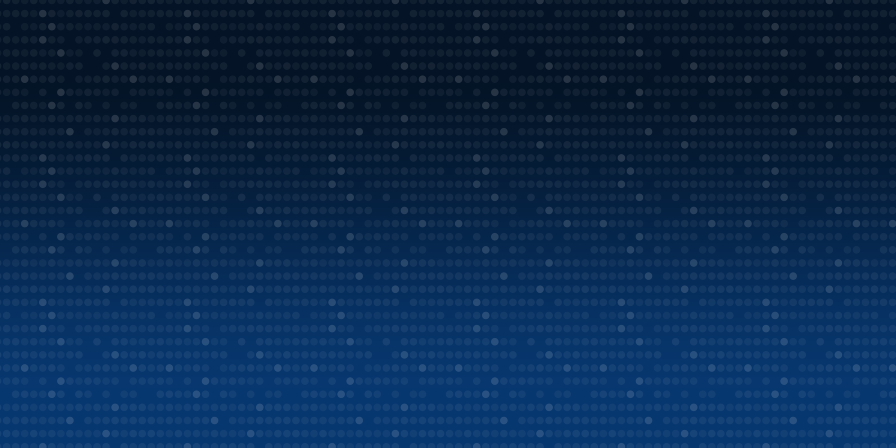
Write a WebGL 2 fragment shader that draws this background.

```glsl
#version 300 es
precision highp float;
// Faint round dots in straight rows over a navy gradient, dark at the top.
// Dot strength comes from a hash on a 16 by 11 cell tile that repeats:
// most dots are dim, some are missing and about one per row stands out.

uniform vec2 u_resolution;
out vec4 fragColor;

// Lengths are in canvas heights, measured from the upper left corner.
const vec2  DOT_PITCH    = vec2(0.02018, 0.0293);
const vec2  FIRST_DOT    = vec2(0.0148, 0.001);
const float DOT_RADIUS   = 0.0084;
const vec2  TILE_CELLS   = vec2(16.0, 11.0);

const vec3  TOP_NAVY     = vec3(0.014, 0.076, 0.148);
const vec3  BOTTOM_BLUE  = vec3(0.028, 0.216, 0.435);
const vec3  DOT_COLOR    = vec3(1.0);
const float FADE_START   = 0.14;  // gradient range, from the top down
const float FADE_END     = 0.90;

const float DIM_MIN      = 0.042; // dot opacities
const float DIM_MAX      = 0.065;
const float BRIGHT       = 0.135;
const float GAP_SHARE    = 0.12;
const float EXTRA_BRIGHT = 0.025;

// Sine-free hash of a cell to 0..1
float hash(vec2 cell) {
    vec3 q = fract(vec3(cell.xyx) * 0.1031);
    q += dot(q, q.yzx + 33.33);
    return fract((q.x + q.y) * q.z);
}

// Opacity of the dot in a cell of the repeating tile
float dotOpacity(vec2 cell) {
    vec2 c = mod(cell, TILE_CELLS);
    float accentColumn = floor(hash(vec2(c.y + 7.0, 53.0)) * TILE_CELLS.x);
    float chance = hash(c + 19.0);
    bool bright = c.x == accentColumn || chance > 1.0 - EXTRA_BRIGHT;
    float dim = mix(DIM_MIN, DIM_MAX, hash(c + 71.0));
    return bright ? BRIGHT : dim * step(GAP_SHARE, chance);
}

void main() {
    vec2 p = vec2(gl_FragCoord.x, u_resolution.y - gl_FragCoord.y) / u_resolution.y;
    float pixel = 1.0 / u_resolution.y;

    // Background gradient
    vec3 color = mix(TOP_NAVY, BOTTOM_BLUE, smoothstep(FADE_START, FADE_END, p.y));

    // Nearest dot, with a smooth rim
    vec2 grid = (p - FIRST_DOT) / DOT_PITCH;
    vec2 cell = floor(grid + 0.5);
    float dist = length((grid - cell) * DOT_PITCH) - DOT_RADIUS;
    float coverage = 1.0 - smoothstep(-0.6 * pixel, 0.6 * pixel, dist);
    color = mix(color, DOT_COLOR, coverage * dotOpacity(cell));

    fragColor = vec4(color, 1.0);
}
```
